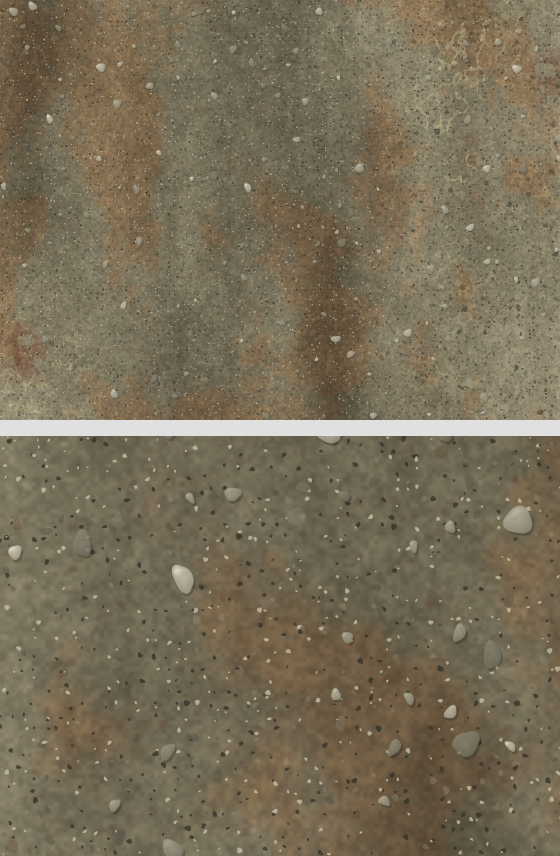
Top: the whole. Bottom: its middle third, enlarged.
This texture is drawn by a WebGL 2 fragment shader. Its source:

```glsl
#version 300 es
precision highp float;

uniform vec2 u_resolution;
out vec4 fragColor;

vec3 hash3(vec2 cell) {
  vec3 h = fract(cell.xyx * vec3(0.1031, 0.1030, 0.0973));
  h += dot(h, h.yxz + 33.33);
  return fract((h.xxy + h.yzz) * h.zyx);
}

float noise(vec2 p) {
  vec2 i = floor(p), f = fract(p);
  f = f * f * (3.0 - 2.0 * f);
  return mix(mix(hash3(i).x, hash3(i + vec2(1, 0)).x, f.x),
             mix(hash3(i + vec2(0, 1)).x, hash3(i + vec2(1, 1)).x, f.x), f.y);
}

float fbm(vec2 p) {
  float sum = 0.0, amp = 0.53;
  for (int i = 0; i < 4; i++) {
    sum += amp * noise(p);
    p = mat2(0.8, 0.6, -0.6, 0.8) * p * 2.1 + 17.0;
    amp *= 0.5;
  }
  return sum;
}

// Vertically drawn-out noise for the weathering runs
float streaks(vec2 p) {
  return 0.55 * noise(p) + 0.3 * noise(p * vec2(2.3, 1.9) + 9.0) + 0.15 * noise(p * vec2(5.1, 4.0) + 21.0);
}

float bell(float x, float width) {
  return exp(-x * x / (width * width));
}

// Scattered rounded stones: coverage, lighting, random pick, depth inside
vec4 pebbles(vec2 p, float cells, float density, float seed) {
  vec2 g = p * cells, home = floor(g);
  float soft = 0.8 * cells / u_resolution.y;
  vec4 found = vec4(0);
  for (int j = -1; j <= 1; j++)
    for (int i = -1; i <= 1; i++) {
      vec2 cell = home + vec2(i, j);
      vec3 place = hash3(cell + seed), form = hash3(cell + seed + 57.0);
      if (place.z > density) continue;
      vec2 offset = g - cell - 0.2 - 0.6 * place.xy;
      float turn = form.x * 6.2832, radius = mix(0.11, 0.28, form.y * form.y);
      vec2 q = mat2(cos(turn), -sin(turn), sin(turn), cos(turn)) * offset;
      q.y *= mix(1.0, 1.8, form.z);
      float lobes = sin(3.0 * atan(q.y, q.x + 1e-5) + form.z * 20.0);
      float d = length(q) - radius * (1.0 + 0.1 * lobes);
      float cover = 1.0 - smoothstep(-soft, soft, d);
      if (cover > found.x)
        found = vec4(cover, dot(offset, vec2(-0.5, 0.8)) / radius, place.z / density, clamp(-d / radius, 0.0, 1.0));
    }
  return found;
}

// Muted stones in brown, slate and tan
vec3 stoneColor(float pick) {
  vec3 c = mix(vec3(0.41, 0.32, 0.25), vec3(0.31, 0.31, 0.27), step(0.4, pick));
  return mix(c, vec3(0.57, 0.55, 0.47), step(0.65, pick));
}

void main() {
  vec2 p = gl_FragCoord.xy / u_resolution.y;
  float cloud = fbm(p * 5.0 + 3.0), fine = fbm(p * 42.0 + 11.0);
  float x = p.x + 0.12 * (cloud - 0.5);
  float corner = 1.0 - smoothstep(0.08, 0.42, length(p * vec2(1.3, 0.9)) + 0.25 * (cloud - 0.5));
  float rightSide = smoothstep(0.82, 1.08, x);

  // Broad light and dark runs
  float tone = 0.51 + 0.75 * (streaks(vec2(x * 9.0, p.y * 1.6) + 5.0) - 0.5) + 0.55 * (cloud - 0.5);
  tone -= 0.42 * bell(x - 0.07, 0.06) * smoothstep(0.25, 0.65, p.y);
  tone -= 0.2 * bell(x - 0.55, 0.11) + 0.22 * bell(x - 0.77, 0.06);
  tone += 0.16 * bell(x - 0.25, 0.08) + 0.2 * rightSide + 0.35 * corner;
  tone += 0.5 * (fine - 0.5);
  vec3 color = mix(vec3(0.37, 0.345, 0.275), vec3(0.59, 0.56, 0.46), clamp(tone, -0.1, 1.15));

  // Rusty stains
  float rust = smoothstep(0.48, 0.68, fbm(p * vec2(6.5, 4.5) + 40.0) + 0.25 * (fine - 0.5));
  color *= mix(vec3(1), vec3(1.02, 0.88, 0.78), 0.85 * rust);
  float deepRust = bell(length(p - vec2(0.04, 0.16)), 0.08) + bell(length(p - vec2(1.31, 0.82)), 0.05)
                 + 0.6 * bell(x - 1.12, 0.03) * bell(p.y - 0.6, 0.13);
  color = mix(color, vec3(0.43, 0.30, 0.22), 0.75 * deepRust * smoothstep(0.35, 0.6, fine));

  // Cream mineral crust
  float crustArea = corner + bell(x - 1.05, 0.1) * smoothstep(0.3, 0.6, p.y)
                  + bell(length(p - vec2(0.74, 0.6)), 0.06) + 0.45 * rightSide;
  float veins = 1.0 - abs(2.0 * fbm(p * 32.0 + 70.0) - 1.0);
  float crust = smoothstep(0.84, 0.98, veins) * smoothstep(0.42, 0.62, fbm(p * 13.0 + 90.0));
  color = mix(color, vec3(0.70, 0.66, 0.51), 0.65 * crust * min(crustArea, 1.0));

  // Sandy grain
  float grain = noise(p * 280.0) + noise(p * 150.0 + 31.0) - 1.0;
  color *= 1.0 + 0.15 * grain;

  // Embedded small and medium stones
  vec4 s = pebbles(p, 72.0, 0.4, 130.0);
  color = mix(color, stoneColor(s.z) * (1.0 + 0.1 * grain), s.x * (0.4 + 0.3 * rightSide));
  s = pebbles(p, 36.0, 0.38, 210.0);
  color = mix(color, stoneColor(s.z) * (0.95 + 0.08 * s.y), s.x * (0.35 + 0.4 * rightSide));

  // Black and glinting specks
  s = pebbles(p, 105.0, 0.25, 310.0);
  color = mix(color, vec3(0.19, 0.19, 0.16), 0.75 * s.x);
  s = pebbles(p + 0.003, 125.0, 0.17, 420.0);
  color = mix(color, vec3(0.80, 0.77, 0.67), s.x * mix(0.75, 0.4, rightSide));

  // Pale polished pebbles with a soft shadow
  s = pebbles(p + vec2(-0.0015, 0.002), 23.0, 0.26, 530.0);
  color *= 1.0 - 0.2 * s.x;
  s = pebbles(p, 23.0, 0.26, 530.0);
  vec3 pale = mix(vec3(0.50, 0.49, 0.42), vec3(0.73, 0.71, 0.63), s.z);
  pale *= 0.94 + 0.1 * s.y + 0.12 * s.w;
  pale += 0.16 * smoothstep(0.2, 0.7, s.y) * smoothstep(0.05, 0.4, s.w) * s.z;
  color = mix(color, pale, s.x * mix(0.65, 0.95, s.z));

  fragColor = vec4(clamp(color, 0.0, 1.0), 1.0);
}
```
